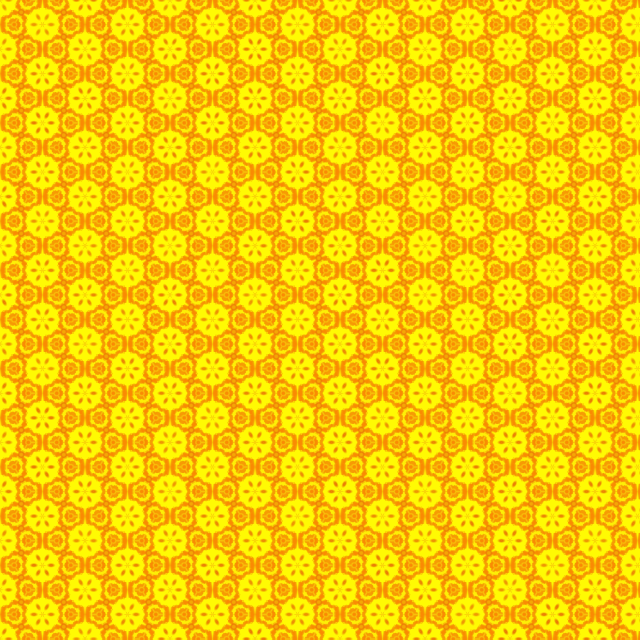
Write a Shadertoy shader that draws this pattern.

```glsl
const vec2  REPEATS = vec2(13.04, 13.02);  // flower spacings over the canvas
const float FLOWER_RADIUS = 0.340;   // lengths are in flower spacings
const float SPIKE_TIP = 0.47;
const float SEED_ORBIT = 0.175;
const vec2  SEED_SIZE = vec2(0.058, 0.032);
const float RING_RADIUS = 0.148;
const float RING_HALF_WIDTH = 0.027;
const float SPOKE_HALF_WIDTH = 0.014;
const float GAP_RADIUS = 0.125;
const float ROSETTE_RADIUS = 0.052;
const float SOFTNESS = 0.010;

const vec3 YELLOW = vec3(1.00, 0.98, 0.01);
const vec3 GOLD   = vec3(0.98, 0.87, 0.04);
const vec3 AMBER  = vec3(0.97, 0.78, 0.04);
const vec3 HONEY  = vec3(0.96, 0.65, 0.02);
const vec3 ORANGE = vec3(0.98, 0.54, 0.01);
const vec3 RUST   = vec3(0.91, 0.45, 0.02);

const float SQRT3 = 1.7320508;
const float SECTOR = 1.0471976;      // sixty degrees

float hash(vec2 p) {
    p = fract(p * vec2(0.1031, 0.1137));
    p += dot(p, p.yx + 33.33);
    return fract((p.x + p.y) * p.x * 91.7);
}

float noise(vec2 p) {
    vec2 i = floor(p), f = fract(p);
    f = f * f * (3.0 - 2.0 * f);
    return mix(mix(hash(i), hash(i + vec2(1, 0)), f.x),
               mix(hash(i + vec2(0, 1)), hash(i + vec2(1, 1)), f.x), f.y);
}

// Offset from the nearest point of a triangular lattice with vertical columns
vec2 nearestFlower(vec2 p) {
    vec2 cell = vec2(SQRT3, 1.0);
    vec2 a = p - cell * floor(p / cell + 0.5);
    vec2 b = p - cell * (floor(p / cell) + 0.5);
    return dot(a, a) < dot(b, b) ? a : b;
}

// Fold six sectors into one half sector centred on the x axis
vec2 foldSectors(vec2 q) {
    float angle = mod(atan(q.y, q.x) + 0.5 * SECTOR, SECTOR) - 0.5 * SECTOR;
    return length(q) * vec2(cos(angle), abs(sin(angle)));
}

float ellipse(vec2 p, vec2 size) {
    return (length(p / size) - 1.0) * min(size.x, size.y);
}

// Scalloped disc with a thin spike towards each neighbour
float flower(vec2 f, float jag) {
    float angle = atan(f.y, f.x);
    float disc = length(f) - FLOWER_RADIUS - 0.012 * cos(12.0 * angle) - 0.035 * jag;
    vec2 toward = vec2(0.5 * SQRT3, 0.5);
    float along = dot(f, toward);
    float across = abs(f.x * toward.y - f.y * toward.x);
    float spike = max(across - 0.20 * (SPIKE_TIP - along), 0.2 - along);
    return min(disc, spike);
}

void mainImage(out vec4 fragColor, in vec2 fragCoord) {
    vec2 uv = fragCoord / iResolution.xy;
    vec2 p = vec2(uv.x, uv.y - 1.0) * REPEATS;
    float w = SOFTNESS + 0.65 * REPEATS.y / iResolution.y;

    vec2 q = nearestFlower(p);
    vec2 f = foldSectors(q);
    vec2 t = f - vec2(1.0 / SQRT3, 0.0);       // from the triangle centre
    vec2 m = f - vec2(0.25 * SQRT3, 0.25);     // from the edge midpoint
    vec2 mirrored = abs(q);
    float jag = noise(f * 30.0) - 0.5;
    float upright = step(mirrored.x * SQRT3, mirrored.y);

    // Streaked ground
    float streak = noise(vec2(mirrored.x * 24.0 + mirrored.y * 5.0, mirrored.y * 5.0));
    vec3 color = mix(ORANGE, HONEY, 0.8 * smoothstep(0.45, 0.9, streak));

    // Jagged three-sided ring, cut away around the upright gaps
    float triangular = mix(length(t), -t.x, 0.35);
    float corner = abs(0.5 * SQRT3 * t.x + 0.5 * t.y);
    float ring = abs(triangular - RING_RADIUS) - RING_HALF_WIDTH - 0.045 * jag;
    ring = max(ring, upright * (GAP_RADIUS - length(m)) - 0.3 * (1.0 - upright));

    // Spokes around a small hub
    float spoke = max(corner - SPOKE_HALF_WIDTH, triangular - RING_RADIUS);
    spoke = max(spoke, 0.045 - length(t));
    float hub = abs(length(t) - 0.05) - 0.010;
    color = mix(color, HONEY, 1.0 - smoothstep(-w, w, ring - 0.022));
    color = mix(color, AMBER, 1.0 - smoothstep(-w, w, min(spoke, hub)));
    color = mix(color, mix(GOLD, YELLOW, 0.6), 1.0 - smoothstep(-w, w, ring));

    // Flower with a honey rim
    float body = flower(f, jag);
    color = mix(color, HONEY, 1.0 - smoothstep(-w, w, body - 0.020));
    color = mix(color, YELLOW, 1.0 - smoothstep(-w, w, body));

    // Seeds with a dark outline, their strength varying from flower to flower
    float strength = mix(0.75, 1.0, hash(floor((p - q) * 2.0 + 0.5)));
    float seed = ellipse(f - vec2(SEED_ORBIT, 0.0), SEED_SIZE);
    color = mix(color, RUST, strength * (1.0 - smoothstep(-w, w, seed)));
    color = mix(color, HONEY, 0.7 * (1.0 - smoothstep(-w, w, seed + 0.030)));

    // Faint star at the flower centre
    float star = length(f) - 0.022 - 0.045 * pow(f.x / max(length(f), 1e-4), 30.0);
    color = mix(color, AMBER, 0.7 * (1.0 - smoothstep(-w, w, star)));

    // Rust rosettes on the slanted edges only
    float rosette = abs(length(m) - ROSETTE_RADIUS) - 0.012;
    float inside = 1.0 - smoothstep(-w, w, length(m) - ROSETTE_RADIUS);
    color = mix(color, HONEY, inside * (1.0 - upright));
    color = mix(color, RUST, 0.8 * (1.0 - smoothstep(-w, w, rosette)) * (1.0 - upright));

    fragColor = vec4(color, 1.0);
}
```
